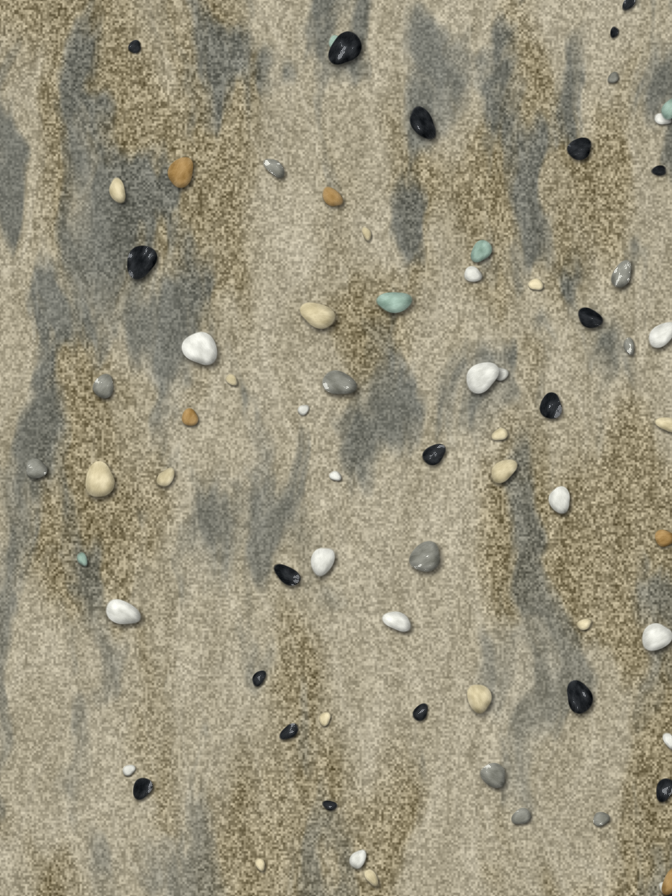
This texture is drawn by a WebGL 1 fragment shader. Its source:

```glsl
precision highp float;
// Wet beach sand with scattered pebbles, seen from above.
// Sand: stretched, warped noise for brown patches, slate smears and rills, plus grain.
// Pebbles: jittered grids of lumpy ellipses with a soft shadow and a lit dome.
uniform vec2 u_resolution;

const vec3 SAND = vec3(0.665, 0.632, 0.540);
const vec3 BROWN = vec3(0.555, 0.510, 0.395);
const vec3 SLATE = vec3(0.430, 0.435, 0.405);
const vec3 PALE = vec3(0.740, 0.710, 0.630);
const vec2 LIGHT = vec2(-0.55, 0.83);

float hash(vec2 p) {
  vec3 q = fract(p.xyx * vec3(0.1031, 0.1030, 0.0973));
  q += dot(q, q.yzx + 33.33);
  return fract((q.x + q.y) * q.z);
}

float noise(vec2 p) {
  vec2 i = floor(p);
  vec2 f = fract(p);
  f = f * f * (3.0 - 2.0 * f);
  float low = mix(hash(i), hash(i + vec2(1.0, 0.0)), f.x);
  float high = mix(hash(i + vec2(0.0, 1.0)), hash(i + 1.0), f.x);
  return mix(low, high, f.y);
}

float fbm(vec2 p) {
  float sum = 0.0;
  float amp = 0.53;
  for (int i = 0; i < 4; i++) {
    sum += amp * noise(p);
    p = mat2(1.9, 0.35, -0.35, 1.9) * p + 17.3;
    amp *= 0.5;
  }
  return sum;
}

mat2 rotation(float a) {
  return mat2(cos(a), sin(a), -sin(a), cos(a));
}

// Thin sloping crests left by draining water
float rills(vec2 p, float slope, float seed) {
  float n = noise(vec2((p.x + slope * p.y) * 30.0 + seed, p.y * 6.0));
  return pow(1.0 - abs(2.0 * n - 1.0), 5.0);
}

vec3 sand(vec2 p) {
  vec2 bend = vec2(fbm(p * vec2(13.0, 8.0)), fbm(p * vec2(17.0, 7.0) + 31.0)) - 0.5;
  vec2 w = p + bend * vec2(0.06, 0.14);
  float brown = smoothstep(0.40, 0.66, fbm(w * vec2(12.0, 5.0) + 3.0));
  float smear = smoothstep(0.54, 0.75, fbm(w * vec2(22.0, 7.5) + 57.0));
  smear *= mix(0.55, 0.9, smoothstep(0.1, 0.6, p.y));
  float crest = max(rills(w, 0.28, 5.0), rills(w, -0.28, 40.0));
  vec3 col = mix(SAND, BROWN, brown * 0.9);
  col = mix(col, PALE, crest * 0.4 * (1.0 - 0.6 * brown));
  col = mix(col, SLATE, smear);
  float streak = fbm(w * vec2(75.0, 12.0) + 9.0) - 0.5;
  float grain = noise(p * 410.0) - 0.5;
  float coarse = noise(p * 205.0 + 80.0) - 0.5;
  float rough = mix(0.24, 0.38, brown) * (1.0 - 0.35 * smear);
  return col + streak * 0.13 + (grain + 0.35 * coarse) * rough * vec3(1.0, 0.98, 0.93);
}

vec3 stoneColour(float pick) {
  vec3 c = vec3(0.16, 0.17, 0.18);
  c = mix(c, vec3(0.56, 0.56, 0.52), step(0.20, pick));
  c = mix(c, vec3(0.68, 0.55, 0.35), step(0.36, pick));
  c = mix(c, vec3(0.62, 0.72, 0.66), step(0.46, pick));
  c = mix(c, vec3(0.87, 0.82, 0.67), step(0.56, pick));
  return mix(c, vec3(0.91, 0.91, 0.87), step(0.76, pick));
}

// Signed distance to a lumpy ellipse
float stoneEdge(vec2 p, float radius, float aspect, float phase) {
  vec2 q = vec2(p.x, p.y / aspect);
  float a = atan(q.y, q.x);
  float lump = 1.0 + 0.08 * sin(2.0 * a + phase) + 0.07 * sin(3.0 * a + phase * 2.3);
  return (length(q) - radius * lump) * aspect;
}

vec3 addStone(vec3 ground, vec2 p, vec2 id, float radius, float height, float px) {
  float phase = 6.283 * hash(id + 5.1);
  float aspect = mix(0.6, 0.92, hash(id + 8.7));
  mat2 turn = rotation((hash(id + 2.9) - 0.5) * 2.6);
  float pick = hash(id + 13.3) + 0.28 * (0.45 - height);
  float edge = stoneEdge(turn * p, radius, aspect, phase);
  float shade = stoneEdge(turn * (p + LIGHT * radius * 0.22), radius, aspect, phase);
  ground *= 1.0 - 0.55 * (1.0 - smoothstep(-0.2 * radius, 0.25 * radius, shade));
  float veins = fbm(turn * p * vec2(90.0, 150.0) + id * 7.0) - 0.5;
  float lit = dot(p, LIGHT) / radius;
  float rim = smoothstep(-0.4 * radius, 0.0, edge);
  vec3 stone = stoneColour(pick) * (1.0 + 0.10 * lit - 0.20 * rim * (1.0 - 0.6 * lit));
  stone += veins * 0.30 + 0.25 * smoothstep(0.16, 0.26, veins) * step(pick, 0.36);
  return mix(ground, stone, 1.0 - smoothstep(-px, px, edge));
}

vec3 scatter(vec3 col, vec2 p, float cell, float share, vec2 sizes, float seed, float px) {
  vec2 home = floor(p / cell);
  for (int y = -1; y <= 1; y++) {
    for (int x = -1; x <= 1; x++) {
      vec2 id = home + vec2(float(x), float(y));
      vec2 key = id + seed;
      vec2 centre = (id + 0.12 + 0.76 * vec2(hash(key), hash(key + 71.7))) * cell;
      float crowd = share * (0.55 + 0.9 * centre.x) * mix(1.25, 0.8, centre.y);
      float radius = mix(sizes.x, sizes.y, hash(key + 23.9));
      if (hash(key + 47.3) < crowd) col = addStone(col, p - centre, key, radius, centre.y, px);
    }
  }
  return col;
}

void main() {
  vec2 p = gl_FragCoord.xy / u_resolution.y;
  float px = 1.0 / u_resolution.y;
  vec3 col = sand(p);
  col = scatter(col, p, 0.055, 0.17, vec2(0.006, 0.011), 119.0, px);
  col = scatter(col, p, 0.085, 0.40, vec2(0.011, 0.020), 211.0, px);
  gl_FragColor = vec4(clamp(col, 0.0, 1.0), 1.0);
}
```
